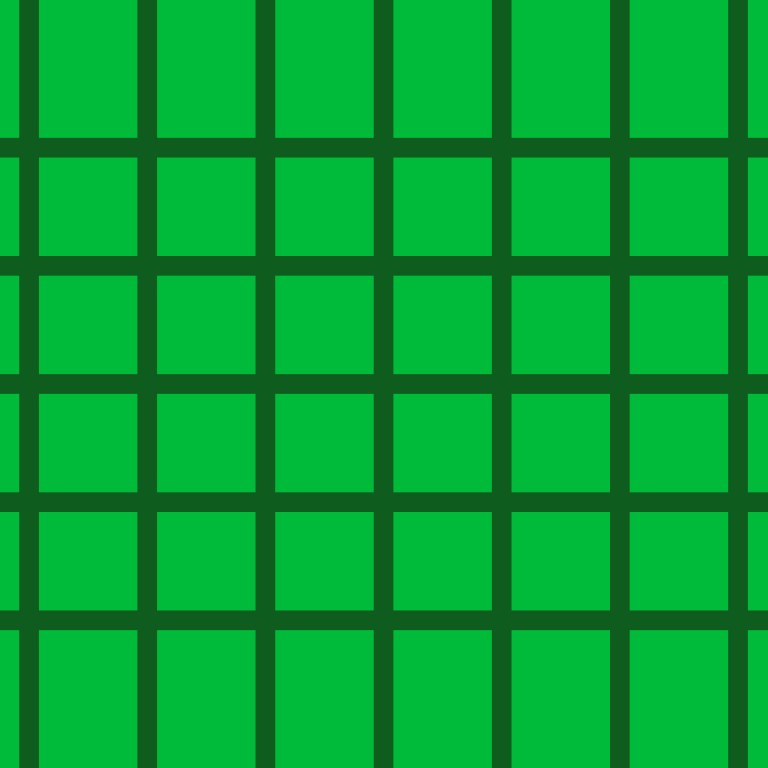
A WebGL 1 fragment shader for this pattern:

```glsl
precision highp float;

uniform vec2 u_resolution;

// Distance from p to the nearest whole-numbered line, up to lastLine each way
vec2 distanceToLines(vec2 p, vec2 lastLine) {
    vec2 nearest = clamp(floor(p + 0.5), -lastLine, lastLine);
    return abs(p - nearest);
}

void main() {
    // Centred grid units: 6.5 cells span the canvas
    vec2 uv = gl_FragCoord.xy / u_resolution;
    vec2 grid = (uv - vec2(0.4994, 0.5)) * 6.5;
    vec2 pixel = 6.5 / u_resolution;

    // Seven upright bars and five level bars, each a sixth of a cell wide
    vec2 edge = distanceToLines(grid, vec2(3.0, 2.0)) - 1.0 / 12.0;
    vec2 bars = clamp(0.5 - edge / pixel, 0.0, 1.0);
    float coverage = 1.0 - (1.0 - bars.x) * (1.0 - bars.y);

    vec3 brightGreen = vec3(0.0, 0.733, 0.224);
    vec3 darkGreen = vec3(0.06, 0.36, 0.12);
    gl_FragColor = vec4(mix(brightGreen, darkGreen, coverage), 1.0);
}
```
